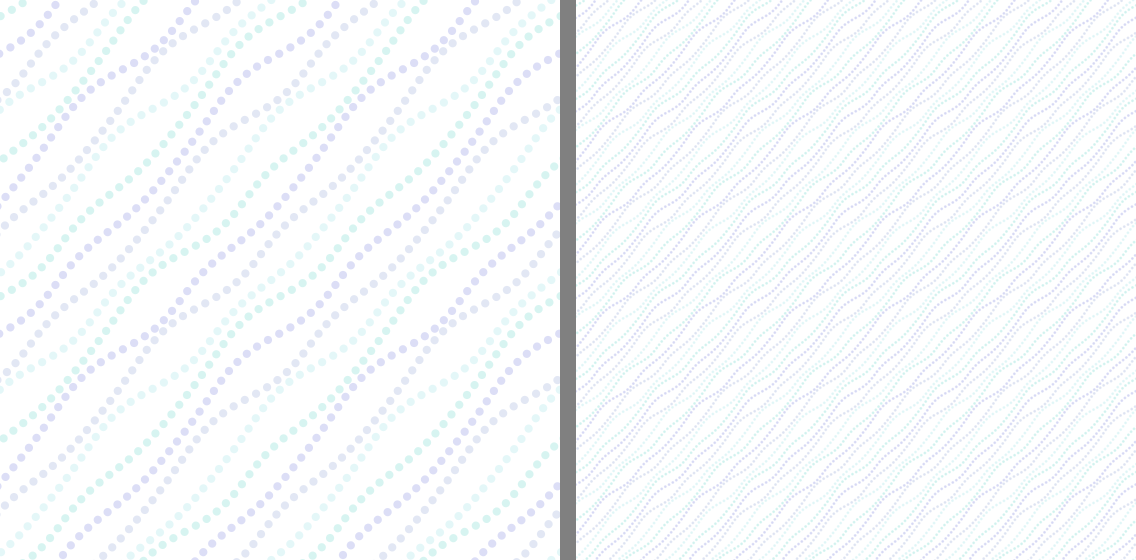
Left, the tile; right, the same tile 3 across and 3 down.
A Shadertoy shader for this pattern:

```glsl
// Pale pastel dots strung along wavy diagonal strands on white.
// Each square tile holds eight strands; all share one layered-sine wave,
// shifted per strand, and every strand closes on itself so the tile wraps.

const float TILES = 2.0;            // repeats across and down
const int   STRANDS = 8;            // strands per tile
const float DOTS = 32.0;            // dots per strand per tile
const float DOT_RADIUS = 0.0146;    // in tile widths
const float STRAND_SHIFT = 0.583;   // offset of the family, in strand gaps
const float TAU = 6.2831853;

// Wave harmonics, in tile widths
const vec3 WAVE_COS = vec3(-0.0305, -0.0206, -0.0060);
const vec3 WAVE_SIN = vec3( 0.0030,  0.0122, -0.0068);

// Where each strand's wave starts, and where its dots start
const float WAVE_START[8] = float[8](0.893, 0.878, 0.781, 0.021, 0.552, 0.326, 0.609, 0.438);
const float DOT_START[8]  = float[8](0.28, 0.05, 0.30, 0.88, 0.32, 0.23, 0.56, 0.67);

const vec3 PAPER = vec3(1.0);
const vec3 INKS[4] = vec3[4](
    vec3(0.845, 0.957, 0.945),      // mint
    vec3(0.862, 0.870, 0.965),      // lavender
    vec3(0.885, 0.905, 0.955),      // blue grey
    vec3(0.894, 0.969, 0.973));     // pale cyan

// Sideways sway of a strand, periodic over one tile
float sway(float t) {
    vec3 angle = TAU * t * vec3(1.0, 2.0, 3.0);
    return dot(WAVE_COS, cos(angle)) + dot(WAVE_SIN, sin(angle));
}

// Distance to the nearest dot centre of one strand
float strandDistance(vec2 p, float base, int id) {
    float along = 0.5 * (p.x + p.y + base);
    float across = p.x - p.y - base;
    float dotAt = (round(along * DOTS - DOT_START[id]) + DOT_START[id]) / DOTS;
    float side = across - sway(dotAt - WAVE_START[id]);
    return length(vec2((along - dotAt) * sqrt(2.0), side / sqrt(2.0)));
}

void mainImage(out vec4 fragColor, in vec2 fragCoord) {
    vec2 p = TILES * fragCoord / iResolution.xy;
    float pixel = TILES / iResolution.y;
    float gaps = float(STRANDS);
    int nearest = int(round((p.x - p.y) * gaps - STRAND_SHIFT));

    vec3 color = PAPER;
    for (int i = -1; i <= 1; i++) {
        int strand = nearest + i;
        int id = (strand + STRANDS * 8) % STRANDS;   // kept positive
        float d = strandDistance(p, (float(strand) + STRAND_SHIFT) / gaps, id);
        float coverage = clamp(0.5 + (DOT_RADIUS - d) / pixel, 0.0, 1.0);
        color = mix(color, INKS[id % 4], coverage);
    }
    fragColor = vec4(color, 1.0);
}
```
